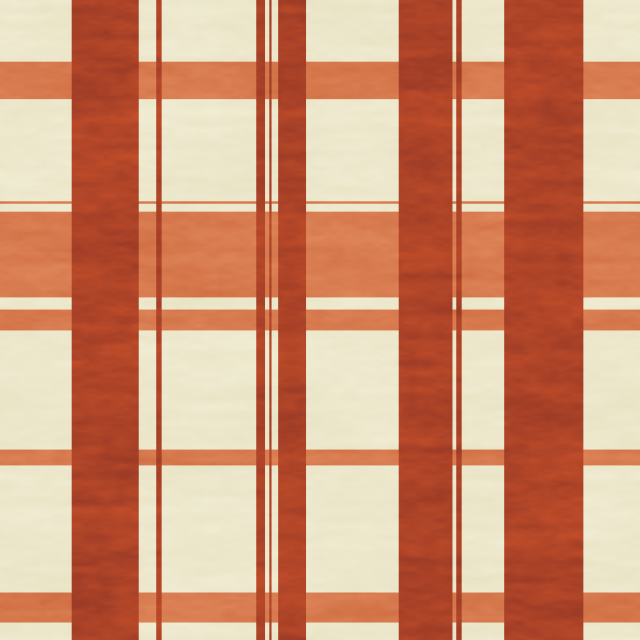
This pattern is drawn by a Shadertoy shader. Its source:

```glsl
// Woven plaid: opaque rust warp stripes over apricot weft stripes on cream cloth.
// Each stripe is a wrapped 1D distance; wear is streaky value noise stretched
// along the weft, on a lattice that wraps so the cloth tiles seamlessly.

#define CREAM vec3(0.927, 0.908, 0.798)
#define APRICOT vec3(0.845, 0.480, 0.310)
#define RUST vec3(0.680, 0.265, 0.155)
#define WEAR 0.085
#define EMBER 0.11
#define SEED 17u

// Stripe edges (start, end) across the canvas
const vec2 WARP[8] = vec2[8](
    vec2(0.1120, 0.2168), vec2(0.2441, 0.2526), vec2(0.4004, 0.4141),
    vec2(0.4208, 0.4243), vec2(0.4346, 0.4782), vec2(0.6230, 0.7070),
    vec2(0.7129, 0.7214), vec2(0.7878, 0.9115));

// Stripe edges (start, end) from the bottom up
const vec2 WEFT[6] = vec2[6](
    vec2(0.0273, 0.0742), vec2(0.2728, 0.2975), vec2(0.4837, 0.5163),
    vec2(0.5353, 0.6693), vec2(0.6816, 0.6855), vec2(0.8451, 0.9036));

float hash(ivec2 cell, uint salt) {
    uint h = uint(cell.x) * 1597334677u ^ uint(cell.y) * 3812015801u
           ^ (salt + SEED) * 2798796415u;
    h = (h ^ (h >> 16)) * 2246822519u;
    h = (h ^ (h >> 13)) * 3266489917u;
    return float((h ^ (h >> 16)) >> 8) / 16777216.0;
}

// Value noise in -1..1 with a whole number of cells per tile
float wrapNoise(vec2 uv, ivec2 cells, uint salt) {
    vec2 p = fract(uv) * vec2(cells);
    ivec2 a = ivec2(floor(p)) % cells;
    ivec2 b = (a + 1) % cells;
    vec2 f = fract(p);
    f = f * f * (3.0 - 2.0 * f);
    float low = mix(hash(a, salt), hash(ivec2(b.x, a.y), salt), f.x);
    float high = mix(hash(ivec2(a.x, b.y), salt), hash(b, salt), f.x);
    return 2.0 * mix(low, high, f.y) - 1.0;
}

// Antialiased coverage of one stripe, wrapped at the tile edge
float stripe(float x, vec2 edges, float pixel) {
    float d = x - 0.5 * (edges.x + edges.y);
    d = abs(d - round(d)) - 0.5 * (edges.y - edges.x);
    return clamp(0.5 - d / pixel, 0.0, 1.0);
}

void mainImage(out vec4 fragColor, in vec2 fragCoord) {
    vec2 uv = fragCoord / iResolution.xy;
    vec2 pixel = 1.0 / iResolution.xy;

    float warp = 0.0;
    for (int i = 0; i < WARP.length(); i++)
        warp = max(warp, stripe(uv.x, WARP[i], pixel.x));
    float weft = 0.0;
    for (int i = 0; i < WEFT.length(); i++)
        weft = max(weft, stripe(uv.y, WEFT[i], pixel.y));

    // Broad dye patches, long weft streaks and short thread slubs
    float patches = wrapNoise(uv, ivec2(7, 11), 1u);
    float streaks = wrapNoise(uv, ivec2(9, 74), 2u);
    float slubs = wrapNoise(uv, ivec2(42, 118), 3u);
    float threads = wrapNoise(uv, ivec2(90, 230), 4u);
    float wear = 0.25 * patches + 0.35 * streaks + 0.25 * slubs + 0.15 * threads;

    // Pale cloth shows least wear; the rust dye warms where it is worn
    vec3 cloth = CREAM + 0.5 * WEAR * wear * vec3(0.5, 0.6, 1.0);
    vec3 weftDye = APRICOT + WEAR * wear * vec3(0.5, 0.8, 0.8);
    vec3 warpDye = RUST + EMBER * wear * vec3(1.0, 0.5, 0.1);

    vec3 color = mix(mix(cloth, weftDye, weft), warpDye, warp);
    fragColor = vec4(color, 1.0);
}
```
